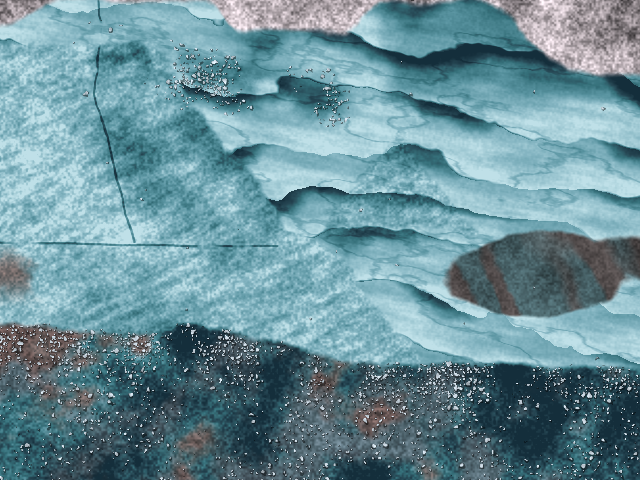
Reproduce this texture procedurally as a Shadertoy shader.

```glsl
// Weathered blue-green rock: a grainy slab at the left, bright split flakes at
// the right, pale crust on top and a dark rusty bed scattered with chips.
// Soft masks pick a tone per region, then a ramp colours it.
#define GRAIN_SCALE 230.0
#define GRAIN_DEPTH 0.42
#define FLAKE_COUNT 9.5
#define FLAKE_WARP 2.6
#define FLAKE_SHADOW 0.62
#define CHIP_SCALE 75.0
#define RUST vec3(0.46, 0.32, 0.29)
#define STONE vec3(0.39, 0.43, 0.47)
#define CRUST vec3(0.70, 0.66, 0.68)
#define CHIP vec3(0.80, 0.85, 0.89)

float hash(vec2 p) {
    vec3 q = fract(p.xyx * 0.1031);
    q += dot(q, q.yzx + 33.33);
    return fract((q.x + q.y) * q.z);
}

float noise(vec2 p) {
    vec2 i = floor(p), f = fract(p);
    f *= f * (3.0 - 2.0 * f);
    return mix(mix(hash(i), hash(i + vec2(1, 0)), f.x),
               mix(hash(i + vec2(0, 1)), hash(i + 1.0), f.x), f.y);
}

float fbm(vec2 p) {
    float sum = 0.0, amp = 0.5;
    for (int i = 0; i < 6; i++) {
        sum += amp * noise(p);
        p = mat2(1.6, 1.2, -1.2, 1.6) * p + 7.3;
        amp *= 0.5;
    }
    return sum;
}

float segment(vec2 p, vec2 a, vec2 b) {
    vec2 d = b - a;
    return length(p - a - d * clamp(dot(p - a, d) / dot(d, d), 0.0, 1.0));
}

// Soft band around a segment, 1 on its axis
float band(vec2 p, vec2 a, vec2 b, float width) {
    return smoothstep(width, 0.0, segment(p, a, b));
}

// Soft step from 0 to 1 around d = 0
float mask(float d) { return smoothstep(-0.008, 0.008, d); }

// Dark to light mineral colours
vec3 mineral(float tone) {
    vec3 ramp[6] = vec3[6](vec3(0.08, 0.18, 0.23), vec3(0.15, 0.28, 0.33), vec3(0.21, 0.44, 0.48),
        vec3(0.35, 0.58, 0.63), vec3(0.52, 0.71, 0.76), vec3(0.75, 0.88, 0.91));
    float t = clamp(tone, 0.0, 1.0) * 5.0;
    int i = min(int(t), 4);
    return mix(ramp[i], ramp[i + 1], t - float(i));
}

// Overlapping plates: bright lower lip, shadow under the next plate
float flakeTone(vec2 p) {
    vec2 q = vec2(p.x, p.y + 0.16 * p.x);
    float s = q.y * FLAKE_COUNT + FLAKE_WARP * fbm(q * vec2(2.6, 3.4) + 4.0);
    float f = fract(s), plate = floor(s);
    float depth = smoothstep(0.32, 0.72, noise(vec2(q.x * 5.0 + plate * 3.7, plate * 1.3)));
    float shadow = smoothstep(1.0 - 0.5 * depth, 1.001, f) + smoothstep(0.05, 0.0, f);
    float streak = fbm(q * vec2(9.0, 50.0)) - 0.5;
    float fine = smoothstep(0.035, 0.0, abs(fbm(q * vec2(5.0, 14.0) + plate) - 0.5));
    return 0.99 - 0.26 * f + 0.35 * streak - 0.16 * fine - FLAKE_SHADOW * shadow * depth;
}

// Chips in jittered cells: x is cover, y is the shadow below them
vec2 chips(vec2 p, float density) {
    vec2 cover = vec2(0.0);
    for (int i = 0; i < 3; i++) {
        vec2 g = p * CHIP_SCALE * (1.0 + 0.55 * float(i)) + 19.0 * float(i);
        g += 0.5 * vec2(noise(g * 1.7), noise(g * 1.7 + 31.0));
        vec2 id = floor(g);
        vec2 d = fract(g) - 0.35 - 0.3 * vec2(hash(id + 3.1), hash(id + 8.7));
        float size = 0.16 + 0.22 * hash(id + 5.5);
        vec2 shape = vec2(smoothstep(size, size - 0.14, length(d)),
            smoothstep(size + 0.2, size, length(d + vec2(-0.1, 0.16))));
        cover = max(cover, shape * step(hash(id), density));
    }
    return cover;
}

void mainImage(out vec4 fragColor, in vec2 fragCoord) {
    vec2 p = fragCoord / iResolution.xy * vec2(1.3333, 1.0);
    float broad = fbm(p * 4.0) - 0.5, rough = fbm(p * 14.0 + 20.0) - 0.5, patchy = fbm(p * 7.0 + 50.0) - 0.5;
    vec2 w = p + 0.05 * vec2(rough, patchy);
    float grain = 0.6 * noise(p * GRAIN_SCALE) + 0.4 * noise(p * GRAIN_SCALE * 0.5) - 0.5;

    // Region masks
    float slabEdge = 0.99 - 0.75 * w.y + 0.07 * smoothstep(0.52, 0.47, w.y);
    float slab = mask(slabEdge - w.x) * mask(0.9 - w.y);
    float bedDepth = 0.32 - 0.09 * smoothstep(0.3, 0.85, w.x) + 0.05 * broad - w.y;
    float bed = mask(bedDepth);
    float facet = mask(0.8 * (0.72 - w.y) - abs(w.x - 0.83)) * mask(w.y - 0.52);
    float recess = smoothstep(0.77, 0.83, w.y) * smoothstep(0.78, 0.84, w.x);
    float crust = mask(w.y - 1.0 + 0.15 * smoothstep(0.98, 1.2, w.x)
        + 0.07 * smoothstep(0.2, 0.1, abs(w.x - 0.62)) + 0.06 * smoothstep(0.14, 0.0, w.x));
    float lens = smoothstep(1.05, 0.95, length((w - vec2(1.12, 0.43)) / vec2(0.19, 0.09)));
    lens = max(lens, mask(0.04 - segment(w, vec2(1.15, 0.46), vec2(1.4, 0.46))));
    float debris = band(w, vec2(0.2, 0.89), vec2(0.68, 0.79), 0.075);

    // Tone of each region
    float hatch = fbm(mat2(0.9, -0.4, 0.4, 0.9) * p * vec2(18.0, 70.0)) - 0.5;
    float slabTone = 0.73 + 0.5 * (broad + hatch) + GRAIN_DEPTH * grain + 0.08 * smoothstep(0.46, 0.5, w.y);
    slabTone -= 0.26 * band(w, vec2(0.25, 0.70), vec2(0.47, 0.47), 0.09);
    slabTone -= 0.28 * band(w, vec2(0.42, 0.74), vec2(0.58, 0.54), 0.08);
    float tone = flakeTone(p) + 0.12 * grain;
    tone = mix(tone, 0.7 * tone + 0.14 + 0.5 * hatch + 0.3 * grain, facet);
    tone -= recess * (0.38 - 0.5 * patchy);
    tone = mix(tone, slabTone, slab);
    tone = mix(tone, 0.36 + 1.5 * patchy + 0.7 * rough + 0.5 * grain, bed);
    tone -= 0.4 * debris * smoothstep(-0.15, 0.1, rough);

    // Cracks
    vec2 c = p + 0.02 * vec2(rough, broad);
    float crack = min(segment(c, vec2(0.21, 1.0), vec2(0.2, 0.8)), segment(c, vec2(0.2, 0.8), vec2(0.28, 0.5)));
    crack = min(crack, segment(c, vec2(0.0, 0.497), vec2(0.58, 0.49)));
    tone -= 0.45 * smoothstep(0.0036, 0.001, crack) * smoothstep(-0.2, 0.0, rough);
    vec3 color = mineral(tone);

    // Brown stone, rust and pale crust
    float stain = bed * smoothstep(-0.04, 0.12, 0.5 * (broad + rough));
    color = mix(color, STONE * (0.75 + 0.9 * rough + 0.7 * grain), 0.75 * stain);
    float rust = smoothstep(0.05, 0.18, patchy) * max(bed, band(p, vec2(0.0, 0.43), vec2(0.11, 0.44), 0.08));
    color = mix(color, RUST * (0.95 + 0.8 * grain), 0.7 * rust);
    float stripe = smoothstep(0.4, 0.65, noise(vec2(dot(w, vec2(22.0, 10.0)), w.y * 3.0)));
    vec3 lensColor = mix(STONE * vec3(0.92, 0.77, 0.7), mineral(0.5), 0.55 * stripe);
    color = mix(color, lensColor * (0.9 + 0.8 * rough + 0.5 * grain), lens);
    color = mix(color, CRUST * (0.95 + 1.2 * rough + 0.8 * grain), crust);

    // Scattered chips, thickest just under the ledge
    float density = bed * (0.12 + 0.4 * smoothstep(0.14, 0.0, bedDepth)) * smoothstep(-0.2, 0.1, rough);
    density += 0.55 * debris * smoothstep(-0.15, 0.05, patchy);
    vec2 chip = chips(p, density);
    color = mix(color * (1.0 - 0.45 * chip.y), CHIP * (0.95 + 0.5 * grain), chip.x);
    fragColor = vec4(clamp(color, 0.0, 1.0), 1.0);
}
```
